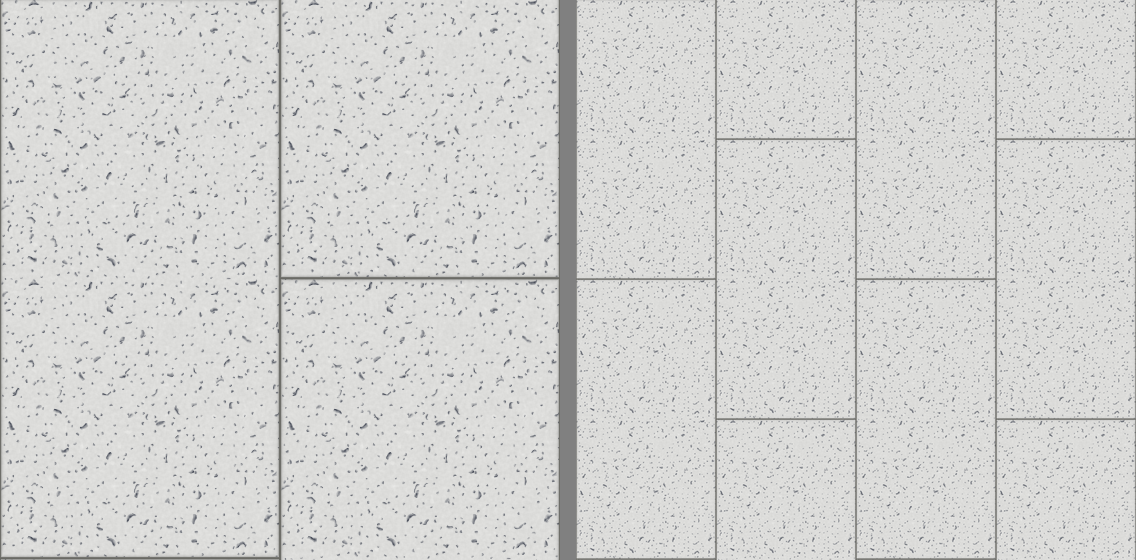
Left, the tile; right, the same tile 2 across and 2 down.
A Shadertoy shader for this texture:

```glsl
#define BOARD vec3(0.865, 0.865, 0.857)
#define INK vec3(0.27, 0.29, 0.34)
#define JOINT vec3(0.44, 0.44, 0.42)
#define REPEATS 2.0
#define PIN_GRID 28.0
#define WORM_GRID 12.0
#define JOINT_HALF 0.0021
#define JOINT_SHIFT 0.0032
#define BEVEL 0.0022
#define RAGGED 0.006
#define MOTTLE 0.035

vec2 hash2(vec2 p) {
    vec3 a = fract(p.xyx * vec3(0.1031, 0.1030, 0.0973));
    a += dot(a, a.yzx + 33.33);
    return fract((a.xx + a.yz) * a.zy);
}

// Gradient noise that wraps after a whole number of cells
float corner(vec2 cell, vec2 offset, float period, float salt) {
    float angle = 6.2832 * hash2(mod(cell, period) + salt).x;
    return dot(vec2(cos(angle), sin(angle)), offset);
}

float wrapNoise(vec2 p, float period, float salt) {
    p *= period;
    vec2 i = floor(p), f = fract(p), e = vec2(1.0, 0.0);
    vec2 u = f * f * f * (f * (f * 6.0 - 15.0) + 10.0);
    float low = mix(corner(i, f, period, salt),
                    corner(i + e, f - e, period, salt), u.x);
    float high = mix(corner(i + e.yx, f - e.yx, period, salt),
                     corner(i + 1.0, f - 1.0, period, salt), u.x);
    return mix(low, high, u.y);
}

// Scattered bent cavities; sizes are fractions of a grid cell
float cavities(vec2 p, float grid, float density, float reach, float radius, float salt) {
    float soft = 0.5 * grid * REPEATS / iResolution.y + 0.25 * radius;
    vec2 base = floor(p * grid);
    float dark = 0.0;
    for (int y = -1; y <= 1; y++)
    for (int x = -1; x <= 1; x++) {
        vec2 cell = base + vec2(x, y);
        vec2 id = mod(cell, grid) + salt;
        vec2 place = hash2(id), form = hash2(id + 41.7), tone = hash2(id + 87.3);
        if (tone.x > density) continue;

        // Turn into the axis of the cavity, leaning mostly to the upper right
        vec2 d = p * grid - cell - 0.5 - 0.85 * (place - 0.5);
        float angle = form.x < 0.65 ? mix(0.15, 1.3, form.x / 0.65)
                                    : mix(1.5, 2.9, (form.x - 0.65) / 0.35);
        float c = cos(angle), s = sin(angle);
        d = mat2(c, -s, s, c) * d;
        float halfLength = reach * mix(0.25, 1.0, form.y * form.y);
        d.y += (tone.y - 0.5) * 5.0 * d.x * d.x;

        // Dark rim on one side, paler floor on the other
        float width = radius * mix(0.65, 1.2, place.y);
        float dist = length(vec2(max(abs(d.x) - halfLength, 0.0), d.y)) - width;
        float side = place.x < 0.6 ? -d.y : d.y;
        float rim = smoothstep(-0.7 * width, 0.6 * width, side);
        float depth = mix(0.45, 1.0, sqrt(fract(tone.y * 7.0 + form.y)));
        float shade = depth * mix(0.45, 1.0, rim);
        dark = max(dark, shade * (1.0 - smoothstep(-soft, soft, dist)));
    }
    return dark;
}

void mainImage(out vec4 fragColor, in vec2 fragCoord) {
    vec2 uv = fragCoord / iResolution.xy;
    vec2 p = fract(uv * REPEATS);
    float pixel = 1.0 / iResolution.y;

    // Mineral board: soft mottling, fine grain and pale chips
    float cloud = wrapNoise(p, 14.0, 3.0);
    float grain = wrapNoise(p, 72.0, 11.0) + 0.6 * wrapNoise(p, 150.0, 23.0);
    vec3 color = BOARD + MOTTLE * (0.4 * cloud + 0.8 * grain);
    color += 0.035 * smoothstep(0.35, 0.6, wrapNoise(p, 36.0, 59.0));

    // Pinholes and longer ragged fissures
    vec2 ragged = RAGGED * vec2(wrapNoise(p, 64.0, 31.0), wrapNoise(p, 64.0, 47.0));
    float pins = cavities(p + 0.3 * ragged, PIN_GRID, 0.85, 0.07, 0.098, 5.0);
    float worms = cavities(p + ragged, WORM_GRID, 0.78, 0.17, 0.058, 131.0);
    worms *= 0.9 + 0.6 * wrapNoise(p, 96.0, 71.0);
    color = mix(color, INK, clamp(max(0.85 * pins, worms), 0.0, 1.0));

    // Tall panels, every second column dropped by half a panel
    float column = floor(uv.x * 2.0);
    float across = abs(fract(uv.x * 2.0 + 0.5) - 0.5) * 0.5;
    float along = abs(fract(uv.y - JOINT_SHIFT - 0.5 * column + 0.5) - 0.5);
    float edge = min(across, along);
    color *= 1.0 - 0.22 * exp(-max(edge - JOINT_HALF, 0.0) / BEVEL);
    float joint = 1.0 - smoothstep(-0.6 * pixel, 0.6 * pixel, edge - JOINT_HALF);
    color = mix(color, JOINT * (0.92 + 0.16 * smoothstep(0.0, JOINT_HALF, edge)), joint);

    fragColor = vec4(color, 1.0);
}
```
